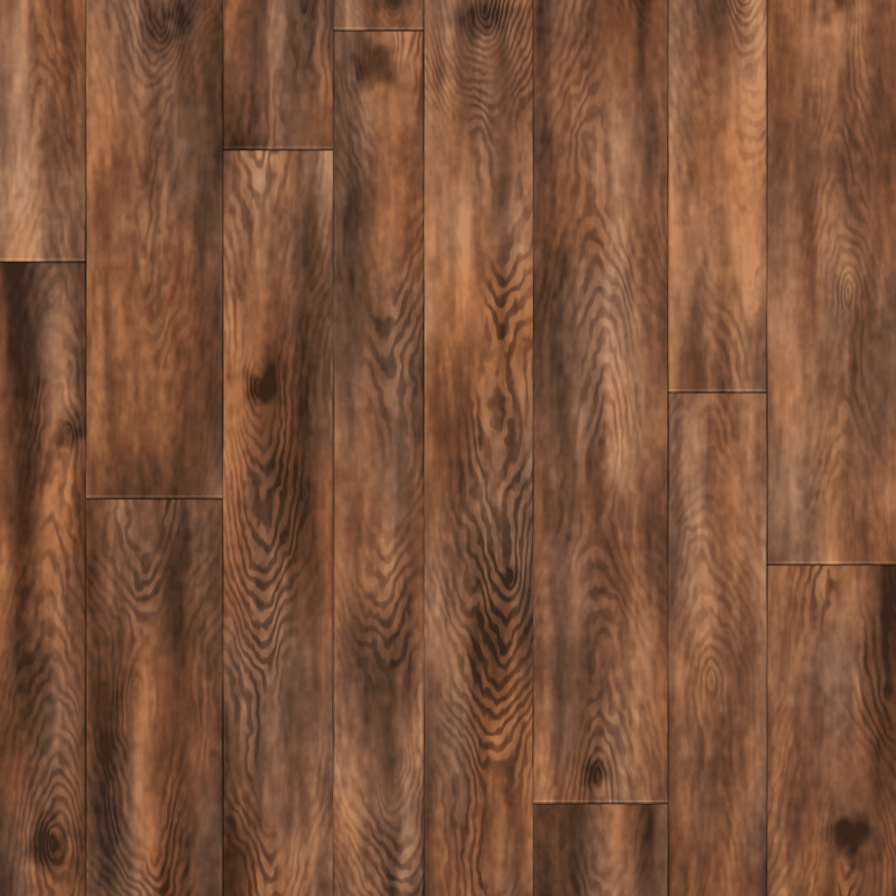
Write a WebGL 1 fragment shader that draws this texture.

```glsl
precision highp float;
// Rustic brown wood floor: upright planks with cathedral grain, knots and thin seams.
uniform vec2 u_resolution;

const float PLANKS = 8.0;
const float BOARD_LENGTH = 1.1;

const vec3 SHADOW_BROWN = vec3(0.21, 0.14, 0.105);
const vec3 MID_BROWN = vec3(0.465, 0.308, 0.225);
const vec3 LIGHT_TAN = vec3(0.76, 0.54, 0.39);
const vec3 WARM_TINT = vec3(1.03, 0.965, 0.87);
const vec3 COOL_TINT = vec3(0.98, 1.03, 1.08);

float hash(vec2 p) {
  vec3 q = fract(p.xyx * 0.1031);
  q += dot(q, q.yzx + 33.33);
  return fract((q.x + q.y) * q.z);
}

float noise(vec2 p) {
  vec2 cell = floor(p);
  vec2 f = fract(p);
  f = f * f * (3.0 - 2.0 * f);
  float low = mix(hash(cell), hash(cell + vec2(1.0, 0.0)), f.x);
  float high = mix(hash(cell + vec2(0.0, 1.0)), hash(cell + vec2(1.0)), f.x);
  return mix(low, high, f.y);
}

// Two octaves of noise, centred on zero.
float fbm(vec2 p) {
  return 0.65 * noise(p) + 0.35 * noise(p * 2.1 + 17.3) - 0.5;
}

// Left edge of a plank, with uneven widths.
float plankEdge(float index) {
  return (index - 0.3 * hash(vec2(index, 4.7))) / PLANKS;
}

// Dark line of a given half width around distance zero.
float lineMask(float dist, float halfWidth, float pixel) {
  return 1.0 - smoothstep(halfWidth - 0.5 * pixel, halfWidth + pixel, dist);
}

// Knots of one board: x is the bulge added to the rings, y the dark core.
vec2 knots(vec2 p, vec2 board, float heart) {
  vec2 total = vec2(0.0);
  for (int i = 0; i < 2; i++) {
    vec2 key = board * 7.0 + float(i) * 3.7;
    vec2 centre = vec2(heart + 0.04 * (hash(key + 1.3) - 0.5),
                       BOARD_LENGTH * (float(i) + hash(key + 5.9)) / 2.0);
    float size = mix(0.6, 1.5, hash(key + 9.1));
    vec2 d = (p - centre) / size;
    float ripple = 1.8 * fbm(p * vec2(65.0, 45.0) + key);
    total.x += 5.5 * size * exp(-length(d / vec2(0.022, 0.055)));
    float core = 1.0 - smoothstep(0.1, 1.9, length(d / vec2(0.014, 0.016)) + ripple);
    total.y += core * smoothstep(0.25, 0.6, hash(key + 2.2));
  }
  return total;
}

// Growth rings: stacked arches near the heart, upright lines beside it.
float ringLines(vec2 p, vec2 seed, float heart, float flow, float bulge) {
  float across = p.x - heart - 0.04 * fbm(vec2(p.y * 6.0, 0.0) + seed);
  float along = flow * (p.y * 26.0 + 9.0 * fbm(vec2(3.0, p.y * 4.0) + seed));
  float warp = 2.4 * fbm(p * vec2(32.0, 8.0) + seed)
             + 0.9 * fbm(p * vec2(95.0, 50.0) + seed);
  float field = sqrt(across * across * 6800.0 + 0.5) + along + warp - bulge;
  return smoothstep(0.15, 1.0, 0.5 + 0.5 * cos(6.2832 * field));
}

// Brightness of the wood, about 0.5 on average.
float woodTone(vec2 p, vec2 board) {
  vec2 seed = 60.0 * vec2(hash(board + 11.0), hash(board + 23.0));
  float heart = mix(0.035, 0.085, hash(board + 31.0));
  float flow = hash(board + 43.0) < 0.65 ? -1.0 : 1.0;
  vec2 knot = knots(p, board, heart);

  // Wobble the bands so that their sides follow the grain.
  float sway = 0.012 * fbm(vec2(p.x * 8.0, p.y * 9.0) + seed);
  vec2 q = vec2(p.x + sway, p.y);
  float patches = fbm(q * vec2(24.0, 2.3) + seed);
  float smudges = fbm(q * vec2(17.0, 8.0) + seed + 31.0);
  float streaks = fbm(q * vec2(70.0, 6.0) + seed + 47.0);
  float fibres = fbm(p * vec2(130.0, 22.0) + seed + 71.0);
  float specks = fbm(p * vec2(125.0, 85.0) + seed + 83.0);

  float rings = ringLines(p, seed, heart, flow, knot.x);
  float heartBand = exp(-pow((p.x - heart) / 0.038, 2.0));
  float ringDepth = mix(0.08, 0.44, hash(board + 53.0)) * mix(0.3, 1.0, heartBand)
                  * smoothstep(-0.25, 0.2, fbm(p * vec2(25.0, 7.0) + seed + 91.0));

  float tone = 0.47 + 0.2 * (hash(board + 61.0) - 0.5) + 0.1 * heartBand;
  tone += 0.88 * patches + 0.48 * smudges + 0.38 * streaks + 0.27 * fibres + 0.22 * specks;
  tone -= ringDepth * (rings - 0.35);
  return tone - 0.5 * min(knot.y, 1.0);
}

vec3 woodColor(float tone, float warmth) {
  float t = clamp(tone, 0.02, 1.0) * 2.0;
  vec3 base = mix(SHADOW_BROWN, MID_BROWN, min(t, 1.0));
  base = mix(base, LIGHT_TAN, max(t - 1.0, 0.0));
  return base * mix(COOL_TINT, WARM_TINT, warmth);
}

void main() {
  vec2 uv = gl_FragCoord.xy / u_resolution;
  float pixel = 1.0 / min(u_resolution.x, u_resolution.y);

  // Find the plank and the nearest upright seam.
  float column = 0.0, left = 0.0, seamDist = 1.0;
  for (int i = 1; i < 8; i++) {
    float edge = plankEdge(float(i));
    seamDist = min(seamDist, abs(uv.x - edge));
    if (uv.x > edge) { column = float(i); left = edge; }
  }

  // Split the plank into boards at a staggered height.
  float run = uv.y / BOARD_LENGTH + hash(vec2(column, 8.3));
  vec2 board = vec2(column, floor(run));
  vec2 p = vec2(uv.x - left, fract(run) * BOARD_LENGTH);
  float jointDist = min(p.y, BOARD_LENGTH - p.y);

  float tone = woodTone(p, board);
  float warmth = 0.5 + 2.2 * fbm(uv * vec2(16.0, 5.0) + board * 9.0);
  vec3 color = woodColor(tone, clamp(warmth, 0.0, 1.0));

  // Seams, with a pale worn rim above each joint.
  float wear = mix(0.05, 0.45, noise(uv * vec2(40.0, 11.0)));
  color *= 1.0 - wear * lineMask(seamDist, 0.001, pixel);
  color += 0.06 * lineMask(abs(p.y - 0.003), 0.001, pixel);
  color *= 1.0 - 0.35 * lineMask(jointDist, 0.001, pixel);
  gl_FragColor = vec4(color, 1.0);
}
```
